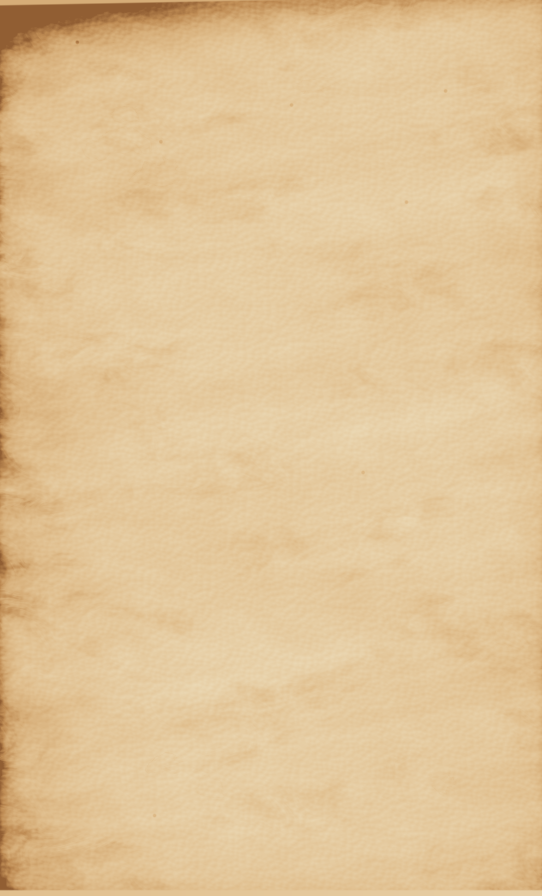
A WebGL 1 fragment shader for this texture:

```glsl
precision highp float;
// Aged parchment: warped layered sines give faint horizontal mottling, embossed
// cellular noise gives paper grain, and exponential falloffs brown the worn edges.
// Everything adds to one "age" value, which a five-colour ramp turns into tone.
uniform vec2 u_resolution;

const vec3 PAPER = vec3(0.905, 0.81, 0.65);
const vec3 TAN   = vec3(0.88, 0.75, 0.56);
const vec3 OCHRE = vec3(0.84, 0.68, 0.47);
const vec3 BROWN = vec3(0.75, 0.55, 0.33);
const vec3 UMBER = vec3(0.57, 0.37, 0.20);

vec2 hash2(vec2 cell) {
  vec2 k = vec2(dot(cell, vec2(127.1, 311.7)), dot(cell, vec2(269.5, 183.3)));
  return fract(sin(k) * 43758.55);
}

// Distance to the nearest jittered cell point
float cellular(vec2 p) {
  vec2 cell = floor(p);
  vec2 local = fract(p);
  float nearest = 2.0;
  for (int y = -1; y <= 1; y++) {
    for (int x = -1; x <= 1; x++) {
      vec2 offset = vec2(float(x), float(y));
      nearest = min(nearest, length(offset + hash2(cell + offset) - local));
    }
  }
  return nearest;
}

// Relief of the cells, lit from the upper left
float emboss(vec2 p) {
  return cellular(p) - cellular(p + vec2(-0.35, 0.6));
}

// Rotated, domain-warped sine octaves
float mottle(vec2 p) {
  mat2 turn = mat2(0.94, 0.34, -0.34, 0.94);
  float sum = 0.0;
  float amplitude = 0.5;
  for (int i = 0; i < 6; i++) {
    p = turn * p * 1.6 + 0.6 * sin(p.yx * 1.3 + float(i) * 2.1);
    sum += amplitude * sin(p.x) * cos(p.y);
    amplitude *= 0.72;
  }
  return sum;
}

// Scattered faint water marks with a slightly darker rim
float stains(vec2 p, float aspect, float ripple) {
  float sum = 0.0;
  for (int i = 0; i < 14; i++) {
    vec2 seed = hash2(vec2(float(i), 7.0));
    vec2 shape = hash2(vec2(float(i), 19.0));
    float radius = mix(0.005, 0.018, shape.x);
    float d = length((p - seed * vec2(aspect, 1.0)) * vec2(0.6, 1.3));
    d += ripple * 0.014 - radius;
    float rim = exp(-abs(d) / 0.0018);
    float body = 1.0 - smoothstep(-0.004, 0.006, d);
    sum += (0.09 * rim + 0.05 * body) * shape.y;
  }
  return sum;
}

// Tiny isolated brown flecks
float specks(vec2 p, float aspect) {
  float sum = 0.0;
  for (int i = 0; i < 7; i++) {
    vec2 seed = hash2(vec2(float(i), 43.0));
    float d = length(p - seed * vec2(aspect, 1.0));
    sum += 1.0 - smoothstep(0.0008, 0.0030, d);
  }
  return sum;
}

// Soft wide stain plus a narrow dark rim along an edge
float edgeWear(float d, float wide, float narrow) {
  return 0.38 * exp(-d / wide) + 0.32 * exp(-d / narrow);
}

// Rolled shadow along the top, deepest at the left
float topShadow(float d, float across) {
  float left = exp(-across * across * 4.0);
  float depth = mix(0.014, 0.046, left);
  float core = mix(0.36, 0.98, left) * exp(-pow(d / depth, 1.6));
  return core + 0.14 * exp(-d / 0.09);
}

vec3 ageRamp(float age) {
  float t = age * 4.0;
  vec3 c = mix(PAPER, TAN, min(t, 1.0));
  c = mix(c, OCHRE, clamp(t - 1.0, 0.0, 1.0));
  c = mix(c, BROWN, clamp(t - 2.0, 0.0, 1.0));
  return mix(c, UMBER, clamp(t - 3.0, 0.0, 1.0));
}

void main() {
  vec2 uv = gl_FragCoord.xy / u_resolution;
  float aspect = u_resolution.x / u_resolution.y;
  vec2 p = vec2(uv.x * aspect, uv.y);
  float soft = 0.0012;

  // Faint level clouds, finer blotches and crisp grain
  vec2 level = vec2(p.x, p.y - 0.08 * p.x);
  float clouds = mottle(level * vec2(4.0, 15.0));
  float blotches = mottle(p * vec2(34.0, 52.0) + 9.0);
  float grain = emboss(p * vec2(150.0, 205.0));
  float patches = smoothstep(0.05, 0.6, mottle(level * vec2(9.0, 22.0) + 4.0));
  float age = 0.035 + 0.10 * clouds + 0.035 * blotches + 0.11 * grain;
  age += patches * (0.07 + 0.10 * blotches);
  age += stains(p, aspect, blotches) + 0.35 * specks(p, aspect);

  // Worn borders, heaviest at the lower left
  float ragged = 1.0 + 0.30 * blotches + 0.25 * clouds;
  float corner = 1.0 + 0.45 * exp(-uv.y * 7.0);
  age += edgeWear(p.x, 0.070, 0.008) * ragged * corner;
  age += 0.45 * edgeWear(aspect - p.x, 0.065, 0.004) * ragged;
  age += 0.42 * edgeWear(uv.y, 0.050, 0.006);
  age += topShadow(1.0 - uv.y, uv.x) * (1.0 + 0.12 * clouds);
  vec3 color = ageRamp(clamp(age, -0.22, 1.0));

  // Pale slivers beyond the sheet: curled top lip and bottom margin
  float lip = 0.006 * (1.0 - 1.9 * uv.x);
  color = mix(color, OCHRE, smoothstep(-soft, soft, lip - (1.0 - uv.y)));
  float margin = 1.0 - smoothstep(0.0065 - soft, 0.0065 + soft, uv.y);
  color = mix(color, mix(TAN, PAPER, uv.x), margin);
  gl_FragColor = vec4(color, 1.0);
}
```
